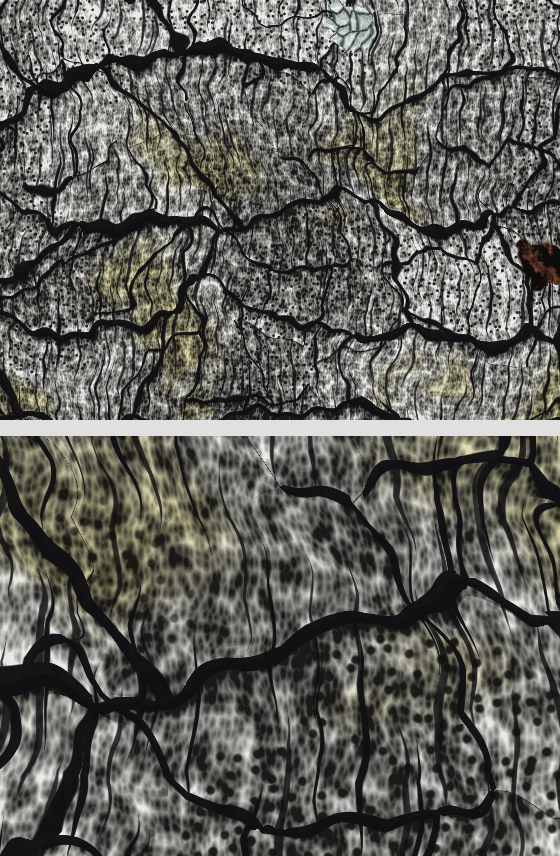
Top, the full canvas; bottom, a detail of the centre.
A WebGL 2 fragment shader for this texture:

```glsl
#version 300 es
precision highp float;
uniform vec2 u_resolution;
out vec4 fragColor;

struct Cell {
    float edge;   // distance to the border
    float near;   // distance to the seed
    float seed;   // random value of the cell
    float pair;   // random value shared across the border
    vec2 side;    // direction of the closest neighbour
};

vec2 hash2(vec2 c) {
    c = vec2(dot(c, vec2(127.1, 311.7)), dot(c, vec2(269.5, 183.3)));
    return fract(sin(c) * 43758.5);
}

Cell cells(vec2 p) {
    vec2 base = floor(p), a = vec2(9.0), b = vec2(9.0), idA = base, idB = base;
    for (int j = -1; j <= 1; j++)
    for (int i = -1; i <= 1; i++) {
        vec2 id = base + vec2(i, j);
        vec2 d = id + 0.1 + 0.8 * hash2(id) - p;
        if (dot(d, d) < dot(a, a)) { b = a; idB = idA; a = d; idA = id; }
        else if (dot(d, d) < dot(b, b)) { b = d; idB = id; }
    }
    vec2 side = normalize(b - a);
    return Cell(dot(0.5 * (a + b), side), length(a), hash2(idA + 7.3).x,
                hash2(idA + idB + 0.5).x, side);
}

// Layered sines with cellular jitter bend the cracks
vec2 sway(vec2 p) {
    vec2 q = p;
    float amp = 0.03, freq = 7.0;
    for (int i = 0; i < 5; i++) {
        q += amp * sin(freq * (q.yx + 0.4 * q) + vec2(1.3, 4.1) * float(i));
        amp *= 0.56;
        freq *= 1.9;
    }
    return q + 0.025 * (vec2(cells(p * 15.0).near, cells(p * 15.0 + 50.0).near) - 0.45);
}

// Smooth patches, about -1 to 1
float mottle(vec2 p) {
    float sum = 0.0, amp = 0.5;
    for (int i = 0; i < 4; i++) {
        p = mat2(1.3, 1.1, -1.1, 1.3) * p + 2.7;
        sum += amp * sin(p.x + 1.5 * sin(p.y));
        amp *= 0.6;
    }
    return sum;
}

// Rough surface with short upright fibres
float grain(vec2 p) {
    float sum = 0.0, amp = 0.5;
    vec2 scale = vec2(38.0, 26.0);
    for (int i = 0; i < 3; i++) {
        sum += amp * (cells(p * scale + float(i) * 19.0).near - 0.45);
        scale *= vec2(2.3, 2.0);
        amp *= 0.9;
    }
    return sum;
}

// Tapered upright splits, one column each
float splits(vec2 p, float columns, float blur) {
    float column = floor(p.x * columns);
    float y = p.y * 5.0 + 7.0 * hash2(vec2(column, columns)).x;
    vec2 rnd = hash2(vec2(column, floor(y)) + columns);
    float along = abs(2.0 * fract(y) - 1.0);
    float across = abs(fract(p.x * columns) - 0.25 - 0.5 * rnd.x) / columns;
    float width = 0.0042 * rnd.y * (1.0 - along * along / (0.2 + 0.7 * rnd.y));
    return step(0.3, rnd.y) * (1.0 - smoothstep(width - blur, width + blur, across));
}

float fissure(Cell c, float width, float blur) {
    return 1.0 - smoothstep(width - blur, width + blur, c.edge);
}

void main() {
    vec2 p = gl_FragCoord.xy / u_resolution.y;
    float blur = 0.8 / u_resolution.y;
    vec2 q = sway(p);
    Cell plate = cells(q * vec2(2.3, 3.7) + 3.0);
    Cell flake = cells(q * vec2(6.5, 5.0) + 17.0);
    float rough = grain(p + 0.3 * (q - p));
    float patches = mottle(q * 3.5);

    // Weathered surface, paler towards the upper right
    float tone = 0.59 + 0.13 * patches + 0.16 * (plate.seed - 0.5) + 0.1 * (flake.seed - 0.5);
    tone += 0.2 * (p.y - 0.5) + 0.1 * (p.x - 0.67) + 1.25 * rough;

    // Lit lips above the cracks, shade below them
    float plateWidth = (0.012 + 0.035 * plate.pair) * (0.3 + abs(plate.side.y));
    float flakeWidth = 0.026 * smoothstep(0.25, 0.9, flake.pair);
    float plateRim = exp(-max(plate.edge - plateWidth, 0.0) * 28.0);
    float flakeRim = exp(-flake.edge * 22.0) * smoothstep(0.2, 0.5, flake.pair);
    tone -= plate.side.y * plateRim * (plate.side.y > 0.0 ? 0.42 : 0.16);
    tone -= flake.side.y * flakeRim * (flake.side.y > 0.0 ? 0.3 : 0.16);

    // Pits gather in patches
    Cell pit = cells(p * 64.0 + 31.0);
    float pitted = smoothstep(-0.25, 0.3, mottle(p * 4.0 + 8.0)) * step(0.35, pit.seed);
    tone *= 1.0 - 0.8 * pitted * (1.0 - smoothstep(0.13, 0.32, pit.near));
    tone = clamp(tone, 0.1, 0.92);

    // Grey bark with olive growth
    vec3 color = tone * mix(vec3(1.0, 0.99, 0.95), vec3(0.99, 1.0, 0.99), tone);
    float olive = smoothstep(0.1, 0.7, mottle(q * 4.5 + 21.0)) * smoothstep(1.0, 0.5, p.y);
    color = mix(color, color * vec3(0.92, 0.88, 0.62), 0.75 * olive);

    // Dark cracks
    vec2 upright = mix(p, q, 0.55);
    float crack = max(fissure(plate, plateWidth, blur * 3.0),
                      fissure(flake, flakeWidth, blur * 5.0) * step(0.3, flake.pair));
    crack = max(crack, splits(upright, 23.0, blur));
    crack = max(crack, 0.85 * splits(upright + 0.37, 31.0, blur));
    color = mix(color, vec3(0.06, 0.06, 0.07), 0.97 * crack);

    // Pale lobed lichen
    Cell lobe = cells(q * 34.0 + 5.0);
    float reach = length(p - vec2(0.83, 0.93)) + 0.06 * (lobe.seed - 0.5) + 0.02 * patches;
    float lichen = (1.0 - smoothstep(0.082, 0.086, reach)) * step(0.12, lobe.seed);
    float leaf = 0.4 + 0.6 * smoothstep(0.0, 0.2, lobe.edge) - 0.15 * lobe.side.y + 0.5 * rough;
    color = mix(color, vec3(0.74, 0.79, 0.77) * leaf, lichen);

    // Rotten hollow with rusty wood
    float hollow = length((p - vec2(1.31, 0.365)) * vec2(0.7, 1.0)) + 0.025 * mottle(p * 14.0);
    float rust = smoothstep(0.0, 0.5, mottle(q * 13.0 + 2.0) + rough);
    vec3 wood = mix(vec3(0.05, 0.04, 0.04), vec3(0.3, 0.17, 0.12) * (1.0 + 2.0 * rough), rust);
    color = mix(color, wood, 1.0 - smoothstep(0.055, 0.062, hollow));

    fragColor = vec4(clamp(color, 0.0, 1.0), 1.0);
}
```
